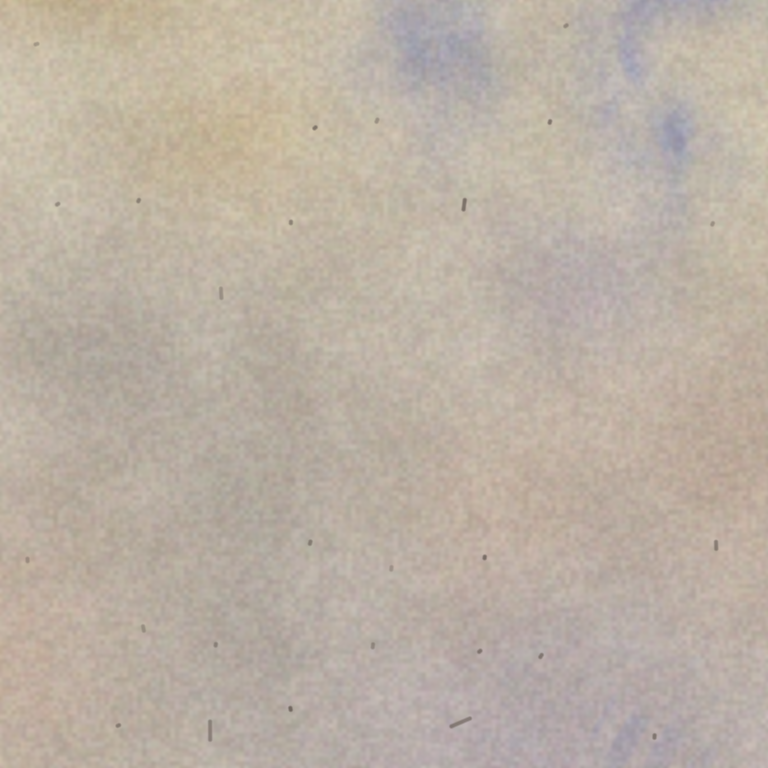
This texture is drawn by a three.js fragment shader. Its source:

```glsl
// Old stained paper: soft washes of cream, grey, peach, ochre and lavender,
// blue pigment rubbed into the upper right, fine woven grain and dark fibres.
// Washes are warped soft ellipses; mottling and grain are value noise.
varying vec2 vUv;

const vec3 PAPER    = vec3(0.745, 0.703, 0.650);
const vec3 CREAM    = vec3(0.800, 0.762, 0.672);
const vec3 GREY     = vec3(0.682, 0.650, 0.612);
const vec3 PEACH    = vec3(0.740, 0.655, 0.590);
const vec3 OCHRE    = vec3(0.765, 0.685, 0.540);
const vec3 LAVENDER = vec3(0.700, 0.660, 0.690);
const vec3 BLUE     = vec3(0.530, 0.545, 0.690);
const vec3 FIBRE    = vec3(0.400, 0.360, 0.330);

const float GRAIN_SCALE    = 165.0;  // grains across the canvas
const float GRAIN_CONTRAST = 0.105;
const float TINT_CONTRAST  = 0.030;
const float MOTTLE         = 0.085;
const float WARP           = 0.13;
const float FIBRE_CELLS    = 9.0;
const float FIBRE_SHARE    = 0.30;

float hash(vec2 p) {
  vec3 q = fract(vec3(p.xyx) * 0.1031);
  q += dot(q, q.yzx + 33.33);
  return fract((q.x + q.y) * q.z);
}

float noise(vec2 p) {
  vec2 i = floor(p), f = fract(p);
  f = f * f * (3.0 - 2.0 * f);
  return mix(mix(hash(i), hash(i + vec2(1.0, 0.0)), f.x),
             mix(hash(i + vec2(0.0, 1.0)), hash(i + 1.0), f.x), f.y);
}

float fbm(vec2 p) {
  float sum = 0.0, amp = 0.5;
  for (int i = 0; i < 5; i++) {
    sum += amp * noise(p);
    p = mat2(1.6, 1.2, -1.2, 1.6) * p + 17.3;
    amp *= 0.5;
  }
  return sum / 0.97;
}

// Soft elliptical stain
float wash(vec2 p, vec2 centre, vec2 radius) {
  vec2 d = (p - centre) / radius;
  return exp(-dot(d, d));
}

vec3 paintWashes(vec2 uv) {
  vec2 p = uv + WARP * (vec2(fbm(uv * 5.0 + 3.0), fbm(uv * 5.0 + 41.0)) - 0.5);
  vec3 c = mix(PAPER, CREAM, 0.65 * smoothstep(0.42, 0.85, p.y));
  c = mix(c, CREAM, 0.8 * wash(p, vec2(0.97, 0.66), vec2(0.13, 0.09)));
  c = mix(c, GREY, 0.75 * wash(p, vec2(0.15, 0.53), vec2(0.11, 0.17)));
  c = mix(c, GREY, 0.70 * wash(p, vec2(0.34, 0.28), vec2(0.17, 0.36)));
  c = mix(c, OCHRE, 0.60 * wash(p, vec2(0.32, 0.82), vec2(0.13, 0.10)));
  c = mix(c, OCHRE, 0.70 * wash(p, vec2(0.10, 1.00), vec2(0.20, 0.06)));
  c = mix(c, PEACH, 0.75 * wash(p, vec2(0.02, 0.16), vec2(0.14, 0.20)));
  c = mix(c, PEACH, 0.60 * wash(p, vec2(0.66, 0.33), vec2(0.13, 0.14)));
  c = mix(c, PEACH, 0.65 * wash(p, vec2(0.97, 0.38), vec2(0.18, 0.19)));
  c = mix(c, LAVENDER, 0.75 * wash(p, vec2(0.72, 0.02), vec2(0.32, 0.20)));
  return mix(c, LAVENDER, 0.65 * wash(p, vec2(0.75, 0.65), vec2(0.15, 0.10)));
}

// Blue pigment, broken into upright smears, and slanted strokes below
vec3 rubPigment(vec3 c, vec2 uv) {
  vec2 p = uv + 0.06 * (vec2(fbm(uv * 9.0), fbm(uv * 9.0 + 23.0)) - 0.5);
  float area = wash(p, vec2(0.57, 0.94), vec2(0.09, 0.13))
             + wash(p, vec2(0.80, 0.91), vec2(0.05, 0.10))
             + wash(p, vec2(0.88, 0.80), vec2(0.06, 0.08))
             + wash(p, vec2(0.92, 1.00), vec2(0.10, 0.035));
  float smear = smoothstep(0.25, 0.75, fbm(uv * vec2(24.0, 13.0) + 7.0));
  c = mix(c, BLUE, min(area, 1.2) * (0.20 + 0.50 * smear));
  vec2 slant = mat2(0.87, 0.50, -0.50, 0.87) * vec2(uv.y, -uv.x);
  float stroke = smoothstep(0.5, 0.9, noise(slant * vec2(9.0, 60.0)));
  return mix(c, BLUE, 0.28 * stroke * wash(uv, vec2(0.81, 0.06), vec2(0.14, 0.09)));
}

// Woven grain with a faint colour tint
vec3 grain(vec2 uv) {
  vec2 p = uv * GRAIN_SCALE;
  float weave = 0.5 * (noise(p * vec2(0.45, 1.1)) + noise(p * vec2(1.1, 0.45) + 61.0));
  float tooth = 0.55 * noise(p + 11.0) + 0.45 * weave;
  vec3 tint = vec3(noise(p * 0.6 + 5.0), noise(p * 0.6 + 97.0), noise(p * 0.6 + 191.0));
  return GRAIN_CONTRAST * vec3(tooth - 0.5) + TINT_CONTRAST * (tint - 0.5);
}

// One short fibre or dot in some of the cells, kept inside its cell
float fibres(vec2 uv) {
  vec2 cell = floor(uv * FIBRE_CELLS);
  vec2 centre = 0.3 + 0.4 * vec2(hash(cell + 2.7), hash(cell + 8.1));
  vec2 d = (fract(uv * FIBRE_CELLS) - centre) / FIBRE_CELLS;
  float angle = 0.3 + 1.5 * hash(cell + 5.3);
  vec2 dir = vec2(cos(angle), sin(angle));
  float halfLength = 0.001 + 0.015 * pow(hash(cell + 13.9), 6.0);
  float along = clamp(dot(d, dir), -halfLength, halfLength);
  float dist = length(d - dir * along);
  float shown = step(hash(cell + 31.1), FIBRE_SHARE);
  return shown * (0.35 + 0.5 * hash(cell + 19.7)) * (1.0 - smoothstep(0.0008, 0.0042, dist));
}

void main() {
  vec3 colour = rubPigment(paintWashes(vUv), vUv);
  colour += MOTTLE * (fbm(vUv * 11.0 + 50.0) - 0.5);
  colour += grain(vUv);
  colour = mix(colour, FIBRE, fibres(vUv));
  gl_FragColor = vec4(colour, 1.0);
}
```
